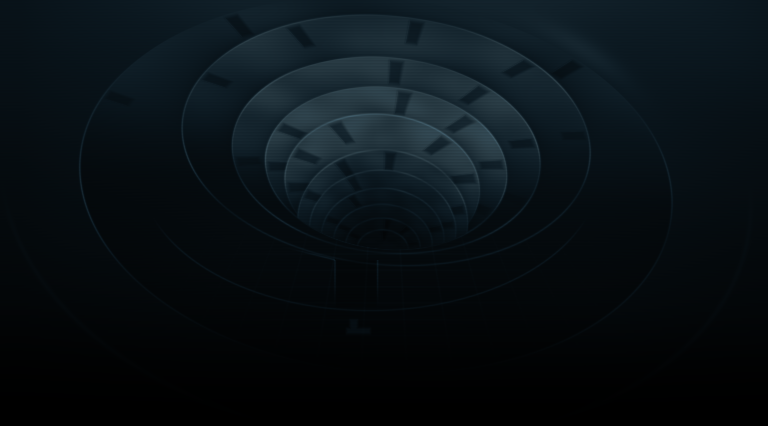
This background is drawn by a WebGL 2 fragment shader. Its source:

```glsl
#version 300 es
precision highp float;
// A dim circular shaft seen from above: nested elliptical terraces sink toward
// a dark core. Rings are painted from outer to inner with lit far walls, slots
// and thin rims, over a teal haze that falls to black, under fine scanlines.
uniform vec2 u_resolution;
out vec4 outColor;

const float TAU = 6.2831853;

float hash(vec2 cell) {
  return fract(sin(dot(cell, vec2(127.1, 311.7))) * 43758.5);
}

vec2 hashGradient(vec2 cell) {
  float a = TAU * hash(cell);
  return vec2(cos(a), sin(a));
}

float gradientNoise(vec2 p) {
  vec2 i = floor(p), f = p - i, u = f * f * (3.0 - 2.0 * f), e = vec2(1, 0);
  float low = mix(dot(hashGradient(i), f), dot(hashGradient(i + e), f - e), u.x);
  float high = mix(dot(hashGradient(i + e.yx), f - e.yx), dot(hashGradient(i + 1.0), f - 1.0), u.x);
  return mix(low, high, u.y);
}

// Approximate signed distance to an ellipse, negative inside.
float ellipse(vec2 d, vec2 r) {
  float k = length(d / r);
  return k * (k - 1.0) / max(length(d / (r * r)), 0.0001);
}

float box(vec2 p, vec2 halfSize) {
  vec2 d = abs(p) - halfSize;
  return length(max(d, 0.0)) + min(max(d.x, d.y), 0.0);
}

float stroke(float d, float width) {
  float w = max(width, 0.8 / u_resolution.y);
  return width / w * exp(-d * d / (w * w));
}

float fill(float d) {
  float aa = 0.8 / u_resolution.y;
  return 1.0 - smoothstep(-aa, aa, d);
}

// Teal in the dark, greyer where the light is strong.
vec3 tint(float v) {
  return v * mix(vec3(0.3, 0.73, 1.0), vec3(0.6, 0.87, 1.0), smoothstep(0.08, 0.28, v));
}

// Centre (xy) and radii (zw) of each ring; the deep ones follow a progression.
vec4 ringShape(int i) {
  vec4 terraces[5] = vec4[5](
    vec4(-0.019, 0.066, 0.695, 0.439), vec4(0.005, 0.171, 0.479, 0.293),
    vec4(0.005, 0.136, 0.362, 0.230), vec4(0.005, 0.106, 0.284, 0.190),
    vec4(-0.004, 0.066, 0.229, 0.166));
  if (i < 5) return terraces[i];
  float t = float(i - 5);
  float top = 0.148 - 0.05 * t + 0.0025 * t * t;
  float centre = -0.02 - 0.022 * t + 0.0018 * t * t;
  return vec4(-0.003, centre, 0.2 - 0.028 * t, top - centre);
}

void main() {
  vec2 p = (gl_FragCoord.xy - 0.5 * u_resolution) / u_resolution.y;
  float height = p.y + 0.5;

  // Haze, brightest at the top and right of centre.
  float side = (p.x - 0.1) / 0.95;
  float haze = 0.16 * pow(height, 1.05) * (1.0 - 0.42 * min(side * side, 1.0));
  haze *= 1.0 + 0.12 * gradientNoise(p * vec2(3.0, 5.0));
  float light = haze;

  // Blurred outer ledge at the upper right, and a wide faint arc below.
  vec2 outer = p - vec2(-0.019, 0.066) + vec2(0, 0.06 * p.x);
  vec2 glow = p - vec2(0.46, 0.36);
  float ledge = ellipse(outer, vec2(0.73, 0.465));
  light += 0.05 * exp(-ledge * ledge / 0.0008) * exp(-dot(glow, glow) / 0.016);
  light += 0.015 * stroke(ellipse(outer, vec2(0.88, 0.6)), 0.006) * smoothstep(0.1, -0.1, p.y);

  // Terraces, painted inward; the fourth rim hides everything below its front.
  float shaft = 1.0;
  for (int i = 0; i < 11; i++) {
    float n = float(i), deep = max(n - 4.0, 0.0);
    vec4 ring = ringShape(i);
    vec2 d = p - ring.xy;
    d.y += (i < 5 ? 0.06 : 0.02) * d.x;
    vec2 q = d / ring.zw;
    float sd = ellipse(d, ring.zw);
    float inside = fill(sd) * shaft;
    float lit = smoothstep(max(-0.1 - 0.25 * n, i < 5 ? -0.85 : -0.5), max(0.9 - 0.12 * n, 0.5), q.y);
    float tone = i < 5 ? 0.15 + 0.044 * n - 0.05 * max(n - 3.0, 0.0) : 0.21 * pow(0.74, deep - 1.0);

    // Contact shadow on the terrace outside this ring.
    light *= 1.0 - 0.28 * lit * shaft * exp(-max(sd, 0.0) / 0.022) * step(1.0, n);

    // Far wall with soft mottling and scattered radial slots, rarer when deep.
    float wall = tone * (1.0 + 0.3 * gradientNoise(q * 3.0 + n * 7.3));
    float turn = (atan(q.y, q.x) - 1.45) / 0.64 + 0.08 * sin(n * 2.4) + 0.5;
    float across = (fract(turn) - 0.5) * 0.64 * ring.z;
    float scale = 1.0 / (1.0 + 0.3 * deep);
    float present = step(0.28 + 0.08 * deep, hash(vec2(floor(turn), n + 3.0)));
    float slot = box(vec2(across, -sd - 0.034 * scale), vec2(0.016, 0.026) * scale);
    wall *= 1.0 - 0.38 * present * smoothstep(0.008, -0.006, slot);
    wall += 0.03 * scale * present * stroke(across - 0.018 * scale, 0.0018) * smoothstep(0.004, 0.0, slot);
    light = mix(light, mix(haze * 0.72, wall, lit), inside);

    // Rim highlight: strong on the sides, fainter along the near edge.
    float rim = i < 4 ? 0.055 + 0.05 * smoothstep(0.25, 0.95, abs(q.x)) : 0.11 * lit * scale;
    rim *= i == 0 ? smoothstep(0.65, 0.1, q.y) * smoothstep(-1.2, 0.0, q.y) : 1.0;
    rim *= 0.85 + 0.9 * gradientNoise(q * 2.5 + n * 3.1);
    light += max(rim, 0.0) * stroke(sd, 0.0024) * shaft;
    if (i == 3) shaft = inside;
  }

  // Near floor: a lower arc, a faint grid and a notch in the front wall.
  float front = (1.0 - shaft) * smoothstep(0.0, -0.1, p.y) * smoothstep(-0.42, -0.12, p.y);
  float arc = ellipse(p - vec2(-0.033, 0.1), vec2(0.54, 0.329));
  light += 0.06 * front * stroke(arc, 0.0022);
  vec2 grid = (fract(vec2(p.x / (0.6 - p.y), p.y) * vec2(9.0, 26.0)) - 0.5) / vec2(14.0, 26.0);
  light += 0.014 * front * exp(-p.x * p.x / 0.09) * (stroke(grid.x, 0.002) + stroke(grid.y, 0.002));

  // The notch is open below: its two sides fade and its top turns outward.
  vec2 n = p - vec2(-0.065, -0.165);
  float notch = box(n, vec2(0.05, 0.055));
  light *= 1.0 - 0.25 * smoothstep(0.004, -0.004, notch) * front;
  float sides = stroke(abs(n.x) - 0.05, 0.0022) * smoothstep(-0.07, 0.03, n.y) * step(n.y, 0.055);
  float lip = stroke(n.y - 0.055 + 0.25 * (n.x + 0.05), 0.0022) * smoothstep(-0.18, -0.06, n.x) * step(n.x, -0.05);
  light += 0.075 * front * (sides + lip);
  float ledgeFoot = box(p - vec2(-0.06, -0.277), vec2(0.027, 0.006));
  float ledgePost = box(p - vec2(-0.071, -0.265), vec2(0.008, 0.014));
  light += 0.05 * smoothstep(0.006, -0.004, min(ledgeFoot, ledgePost));

  // Scanlines, stronger over the shaft, and a fade to black at the bottom.
  float lines = sin(height * 142.0 * TAU);
  light *= 1.0 + lines * mix(0.02, 0.06, exp(-dot(p, p) * 5.0));
  light *= smoothstep(-0.06, 0.3, height);
  outColor = vec4(tint(max(light, 0.0)) + 0.004 * smoothstep(0.0, 0.4, height), 1.0);
}
```
